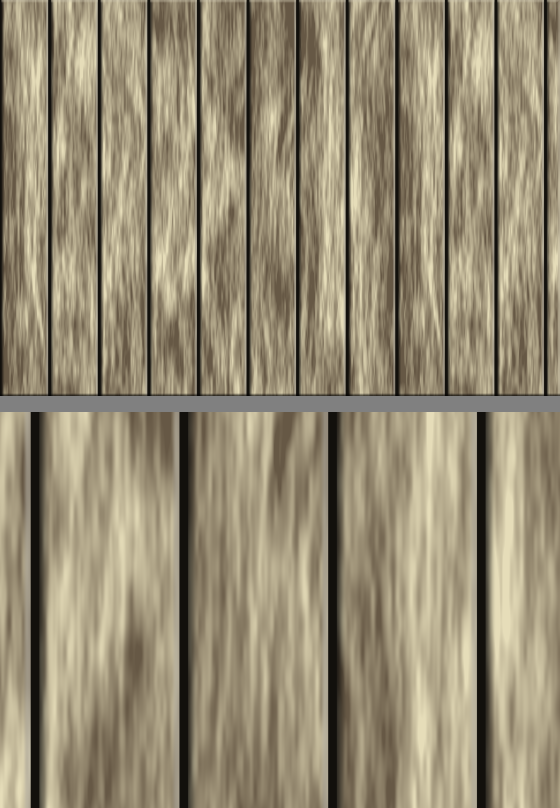
Top: the whole. Bottom: its middle third, enlarged.
Give the GLSL for this texture, as a WebGL 1 fragment shader.

```glsl
precision highp float;
// Weathered upright planks separated by dark grooves, lit from the upper right.
// Stretched value noise at several scales makes blotches and fibres; the planks
// cycle through eight grain patterns, and the sheet has a thin bevelled rim.

uniform vec2 u_resolution;

float hash(vec2 p) {
  return fract(sin(dot(p, vec2(127.1, 311.7))) * 43758.5453);
}

float noise(vec2 p) {
  vec2 cell = floor(p);
  vec2 f = fract(p);
  f = f * f * (3.0 - 2.0 * f);
  return mix(mix(hash(cell), hash(cell + vec2(1.0, 0.0)), f.x),
             mix(hash(cell + vec2(0.0, 1.0)), hash(cell + vec2(1.0, 1.0)), f.x), f.y);
}

// Wood tone from 0 (dark) to 1 (light); q.x counts planks, q.y canvas widths.
float woodTone(vec2 q) {
  // Bend the fibres so that the blotches taper and lean.
  float bend = noise(q * vec2(1.6, 5.0) + 3.7) - 0.5;
  vec2 w = q + vec2(0.35 * bend, 0.0);

  float tone = 0.45;
  tone += 0.68 * (noise(w * vec2(2.6, 6.5)) - 0.5);
  tone += 0.50 * (noise(w * vec2(6.5, 12.0) + 11.3) - 0.5);
  tone += 0.50 * (noise(w * vec2(15.0, 15.0) + 23.9) - 0.5);
  tone += 0.42 * (noise(q * vec2(29.0, 26.0) + 41.1) - 0.5);
  tone += 0.25 * (noise(q * vec2(43.0, 60.0) + 57.3) - 0.5);
  return clamp(tone, 0.0, 1.0);
}

void main() {
  vec2 p = gl_FragCoord.xy / u_resolution.x;
  float top = u_resolution.y / u_resolution.x;

  // Plank number and position across it; grooves lie on whole numbers.
  float across = p.x * 11.294;
  float plank = floor(across);
  float s = fract(across);
  float pixel = 11.294 / u_resolution.x;

  // Grain, with a separate patch of noise for each of eight planks.
  float seed = mod(plank, 8.0);
  float tone = woodTone(vec2(s + seed * 7.0, p.y + seed * 3.1));
  vec3 color = mix(vec3(0.40, 0.345, 0.27), vec3(0.90, 0.865, 0.725), tone);

  // Rounded plank edges: soft shade on the left, pale grey glint on the right.
  color *= mix(0.3, 1.0, smoothstep(0.02, 0.10, s));
  float glint = smoothstep(0.915, 0.95, s);
  color = mix(color, vec3(0.70, 0.68, 0.63), 0.6 * glint);

  // Groove between planks.
  float grooveDistance = min(s, 1.0 - s);
  float groove = 1.0 - smoothstep(0.029 - 0.7 * pixel, 0.029 + 0.7 * pixel, grooveDistance);
  color = mix(color, vec3(0.07, 0.062, 0.048), groove);

  // Rim of the whole sheet: light at the top and right, dark at the bottom.
  float lightRim = 1.0 - smoothstep(0.001, 0.006, min(top - p.y, 1.0 - p.x));
  float darkRim = 1.0 - smoothstep(0.0, 0.006, p.y);
  color = mix(color, vec3(0.80, 0.77, 0.68), 0.45 * lightRim * (1.0 - groove));
  color *= 1.0 - 0.65 * darkRim;

  gl_FragColor = vec4(color, 1.0);
}
```
